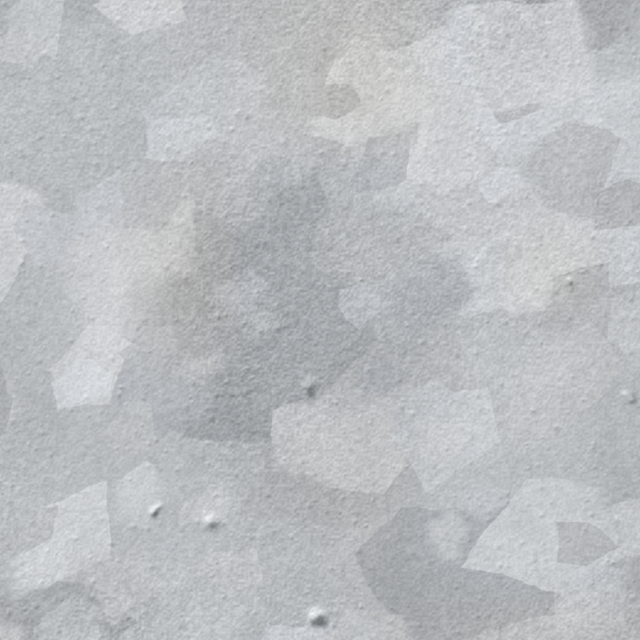
Give the GLSL for this texture, as a WebGL 1 fragment shader.

```glsl
precision highp float;
// Weathered grey plaster: angular, half-faded patches of paint in cool greys,
// stacked from large to small as noisy convex polygons, over a fine sandy grain
// lit from the upper left, with scattered pimples and a few shadowed nubs.

uniform vec2 u_resolution;

const float BASE_TONE = 0.738;
const float DARK_TONE = 0.632;
const float LIGHT_TONE = 0.836;
const float PATCH_OPACITY = 0.8;
const float PATCH_CELLS = 2.5;      // cells across the canvas, largest patches
const float PATCH_SHRINK = 1.6;     // growth of the cell count per layer
const vec2 PATCH_AXIS = vec2(0.87, 0.5);
const float PATCH_STRETCH = 0.25;
const float MOTTLE = 0.13;
const float RELIEF_GAIN = 0.2;
const float RELIEF_STEP = 0.002;
const float FINE_GRAIN = 0.06;
const float COARSE_GRAIN = 0.04;
const vec2 TO_LIGHT = vec2(-0.5, 0.866);
const vec3 COOL_TINT = vec3(-0.015, 0.0, 0.018);
const vec3 WARM_TINT = vec3(0.0, 0.002, -0.002);

vec3 hash3(vec2 p) {
  vec3 q = fract(p.xyx * vec3(0.1031, 0.1030, 0.0973));
  q += dot(q, q.yxz + 33.33);
  return fract((q.xxy + q.yzz) * q.zyx);
}

float noise(vec2 p) {
  vec2 i = floor(p), f = fract(p);
  f = f * f * (3.0 - 2.0 * f);
  float low = mix(hash3(i).x, hash3(i + vec2(1.0, 0.0)).x, f.x);
  float high = mix(hash3(i + vec2(0.0, 1.0)).x, hash3(i + 1.0).x, f.x);
  return mix(low, high, f.y);
}

float fbm(vec2 p) {
  float sum = 0.0, weight = 0.5;
  for (int i = 0; i < 5; i++) {
    sum += weight * noise(p);
    p = mat2(1.6, 1.2, -1.2, 1.6) * p + 11.7;
    weight *= 0.5;
  }
  return sum;
}

// Signed distance to a random five-sided convex shape.
float polygon(vec2 q, float radius, vec2 seed) {
  q -= PATCH_STRETCH * PATCH_AXIS * dot(q, PATCH_AXIS);
  float turn = hash3(seed + 5.3).x, d = -1.0;
  for (int i = 0; i < 5; i++) {
    vec3 h = hash3(seed + float(i) * 3.7 + 19.0);
    float angle = 6.2832 * (float(i) + turn + 0.5 * (h.x - 0.5)) / 5.0;
    d = max(d, dot(q, vec2(cos(angle), sin(angle))) - radius * mix(0.65, 1.1, h.y));
  }
  return d;
}

// Paints one layer of patches; surface holds tone and coolness.
vec2 paintLayer(vec2 surface, vec2 p, float layer) {
  float cells = PATCH_CELLS * pow(PATCH_SHRINK, layer);
  vec2 g = p * cells + layer * 17.3, cell = floor(g);
  float fade = smoothstep(0.5, 0.9, noise(p * 5.0 + layer * 9.1));
  float width = max(mix(0.01, 0.28, fade), 0.0025 * cells);
  for (int j = -1; j <= 1; j++) {
    for (int i = -1; i <= 1; i++) {
      vec2 id = cell + vec2(float(i), float(j));
      vec3 place = hash3(id + layer * 31.0);
      vec3 look = hash3(id + layer * 31.0 + 71.0);
      float d = polygon(g - id - place.xy, mix(0.28, 0.45, look.x), id + layer * 13.0);
      float shown = step(place.z, 1.0 - 0.23 * layer);
      float mask = shown * (1.0 - smoothstep(-width, 0.0, d));
      float lightness = mix(look.y, 1.0, layer * 0.12);
      vec2 paint = vec2(mix(DARK_TONE, LIGHT_TONE, lightness), look.z);
      surface = mix(surface, paint, mask * PATCH_OPACITY);
    }
  }
  return surface;
}

float relief(vec2 p) {
  return 0.35 * noise(p * 130.0) + 0.4 * noise(p * 250.0 + 7.0)
       + 0.3 * noise(p * vec2(90.0, 34.0) + 3.0);
}

// Lit and shadowed sides of scattered round bumps.
float bumps(vec2 p, float cells, float chance, float radius) {
  vec2 cell = floor(p * cells);
  float shade = 0.0;
  for (int j = -1; j <= 1; j++) {
    for (int i = -1; i <= 1; i++) {
      vec2 id = cell + vec2(float(i), float(j));
      vec3 h = hash3(id + cells * 3.0);
      vec3 size = hash3(id + cells * 3.0 + 41.0);
      vec2 q = (p - (id + h.xy) / cells) / (radius * mix(0.6, 1.2, size.x));
      float slope = dot(q, TO_LIGHT) * exp(-dot(q, q));
      shade += step(h.z, chance) * mix(0.4, 1.0, size.y) * (slope > 0.0 ? 0.6 * slope : slope);
    }
  }
  return shade;
}

void main() {
  vec2 p = gl_FragCoord.xy / min(u_resolution.x, u_resolution.y);

  // Patches with wavering, slightly ragged outlines
  vec2 wobble = vec2(noise(p * 13.0), noise(p * 13.0 + 50.0)) - 0.5;
  vec2 ragged = vec2(noise(p * 80.0), noise(p * 80.0 + 50.0)) - 0.5;
  vec2 outline = p + 0.022 * wobble + 0.004 * ragged;
  vec2 surface = vec2(BASE_TONE, 0.5);
  for (int layer = 0; layer < 4; layer++) {
    surface = paintLayer(surface, outline, float(layer));
  }
  float tone = surface.x + MOTTLE * (fbm(p * 5.0 + 2.0) - 0.485);

  // Sandy grain, relief and bumps
  float roughness = mix(0.7, 1.3, noise(p * 5.0 + 30.0));
  float grain = RELIEF_GAIN * (relief(p) - relief(p + TO_LIGHT * RELIEF_STEP));
  grain += FINE_GRAIN * (noise(p * 260.0 + 90.0) - 0.5);
  grain += COARSE_GRAIN * (noise(p * 110.0 + 60.0) - 0.5);
  tone += roughness * grain;
  tone += 0.2 * bumps(p, 46.0, 0.4, 0.004);
  tone += 0.8 * bumps(p + 0.01 * ragged, 5.0, 0.4, 0.011);

  // Tint: cool greys, warmer in a few broad stains
  float stain = smoothstep(0.62, 0.95, noise(p * 3.5 + 8.0));
  float cool = mix(0.5, 1.0, surface.y) * (1.0 - stain);
  gl_FragColor = vec4(vec3(tone) + mix(WARM_TINT, COOL_TINT, cool), 1.0);
}
```
